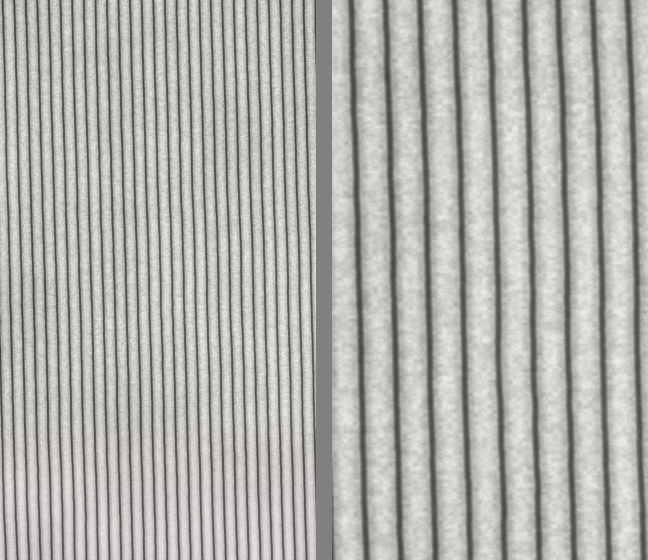
Left, the full canvas; right, a detail of the centre.
This texture is drawn by a Shadertoy shader. Its source:

```glsl
float hash(vec2 p) {
    vec3 q = fract(vec3(p.xyx) * 0.1031);
    q += dot(q, q.yzx + 33.33);
    return fract((q.x + q.y) * q.z);
}

float valueNoise(vec2 p) {
    vec2 cell = floor(p), f = fract(p);
    f = f * f * (3.0 - 2.0 * f);
    float low = mix(hash(cell), hash(cell + vec2(1, 0)), f.x);
    float high = mix(hash(cell + vec2(0, 1)), hash(cell + vec2(1, 1)), f.x);
    return mix(low, high, f.y);
}

// Sum of octaves, centred on zero
float softNoise(vec2 p) {
    float sum = 0.0, weight = 0.5;
    for (int i = 0; i < 3; i++) {
        sum += weight * (valueNoise(p) - 0.5);
        p = p * 2.03 + 17.0;
        weight *= 0.5;
    }
    return sum;
}

void mainImage(out vec4 fragColor, in vec2 fragCoord) {
    vec2 uv = fragCoord / iResolution.xy;
    vec2 p = fragCoord / iResolution.x;
    float down = 1.0 - uv.y;

    // Leaning ribs with grooves at whole numbers
    float x = uv.x * 27.3 - 0.65 - 1.26 * (down - 0.333);
    x += 0.12 * softNoise(vec2(uv.x * 4.0, p.y * 5.0));
    x += 0.05 * softNoise(vec2(floor(x + 0.5) * 7.0, p.y * 45.0));
    float side = fract(x + 0.5) - 0.5;
    float d = abs(side);
    float pixel = 27.3 / iResolution.x;

    // Dark groove rising to a rounded crest
    float rise = smoothstep(0.015, 0.02 + max(0.13, pixel), d);
    float shade = mix(0.31, 0.70, rise);
    shade += 0.125 * smoothstep(0.1, 0.42, d);
    shade -= 0.035 * rise * smoothstep(0.0, 0.12, side) * (1.0 - smoothstep(0.12, 0.4, side));

    // Pile grain, smoother toward the bottom
    float grain = softNoise(p * vec2(190.0, 230.0)) * 0.20;
    grain += softNoise(p * vec2(85.0, 130.0) + 40.0) * 0.10;
    shade += grain * mix(0.3, 1.0, rise) * mix(0.45, 1.0, smoothstep(0.05, 0.4, uv.y));

    // Brushed patches and broad light
    shade += 0.11 * softNoise(p * vec2(2.5, 4.0) + 9.0);
    shade += 0.025 * (hash(vec2(floor(x), 3.0)) - 0.5);
    shade += 0.025 * smoothstep(0.35, 0.05, uv.y) - 0.02 * smoothstep(0.6, 1.0, uv.y);

    // Cool grey above, faint rose below
    vec3 tint = mix(vec3(1.005, 1.0, 0.978), vec3(1.015, 0.985, 0.985), smoothstep(0.35, 0.0, uv.y));
    fragColor = vec4(clamp(shade * tint, 0.0, 1.0), 1.0);
}
```
